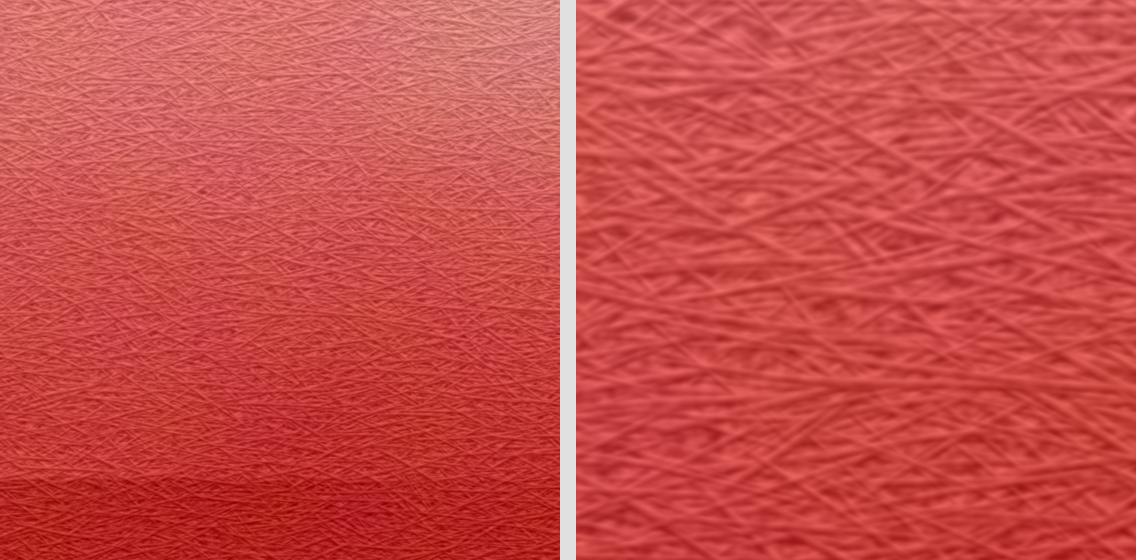
Left, the full canvas; right, a detail of the centre.
A WebGL 1 fragment shader for this texture:

```glsl
precision highp float;
// Red fibrous paper: thin curved strands, laid in layers at shallow crossing
// angles, are lit from above over a fine embossed grain. A vertical fade runs
// from deep red to dusty pink, with one soft horizontal crease near the foot.

uniform vec2 u_resolution;

#define LAYERS 14
#define STRAND_CELL vec2(0.22, 0.022)
#define STRAND_WIDTH 0.0029
#define STRAND_BEND 1.2
#define STRAND_OPACITY 0.85
#define RELIEF 0.125
#define GRAIN 0.75
#define CREASE_HEIGHT 0.145
#define DEEP_RED vec3(0.69, 0.125, 0.12)
#define WARM_RED vec3(0.775, 0.26, 0.25)
#define DUSTY_PINK vec3(0.835, 0.435, 0.425)

vec3 hash3(vec2 cell, float seed) {
  vec3 p = fract(vec3(cell, seed) * vec3(0.1031, 0.1030, 0.0973));
  p += dot(p, p.yxz + 33.33);
  return fract((p.xxy + p.yzz) * p.zyx);
}

vec2 gradient(vec2 cell) {
  float angle = 6.2832 * hash3(cell, 7.0).x;
  return vec2(cos(angle), sin(angle));
}

float gradientNoise(vec2 p) {
  vec2 i = floor(p), f = p - i;
  vec2 u = f * f * f * (f * (f * 6.0 - 15.0) + 10.0);
  vec2 e = vec2(1.0, 0.0);
  float low = mix(dot(gradient(i), f), dot(gradient(i + e), f - e), u.x);
  float high = mix(dot(gradient(i + e.yx), f - e.yx),
                   dot(gradient(i + 1.0), f - 1.0), u.x);
  return mix(low, high, u.y);
}

vec2 rotate(vec2 p, float angle) {
  float c = cos(angle), s = sin(angle);
  return vec2(c * p.x + s * p.y, c * p.y - s * p.x);
}

// Lays one layer of strands over the relief: bright upper flank, dark lower.
float layStrands(float relief, vec2 p, vec2 size, float seed) {
  vec2 home = floor(p / size);
  for (int row = -1; row <= 1; row++) {
    for (int col = -1; col <= 1; col++) {
      vec2 cell = home + vec2(float(col), float(row));
      vec3 place = hash3(cell, seed);
      vec3 form = hash3(cell + 51.0, seed + 23.0) - 0.5;
      vec2 d = p - (cell + place.xy) * size;
      float halfLength = size.x * mix(0.2, 0.5, place.z);
      float across = d.y - d.x * (0.24 * form.x + STRAND_BEND * form.y * d.x);
      float s = across / (STRAND_WIDTH * (1.0 + 0.5 * form.z));
      float ends = 1.0 - smoothstep(0.5, 1.0, abs(d.x) / halfLength);
      float cover = exp(-s * s) * ends * STRAND_OPACITY * (0.8 + 0.4 * form.z);
      relief = mix(relief, clamp(1.7 * s + 0.2, -1.2, 1.2), cover);
    }
  }
  return relief;
}

// Fine ground grain, stretched along two crossing directions.
float grain(vec2 p) {
  float rising = gradientNoise(rotate(p, 0.45) * vec2(55.0, 150.0));
  float falling = gradientNoise(rotate(p, -0.4) * vec2(60.0, 140.0) + 37.0);
  float specks = gradientNoise(p * vec2(150.0, 190.0) + 91.0);
  return rising + falling + 0.8 * specks;
}

float paperRelief(vec2 p) {
  float ground = grain(p);
  float relief = GRAIN * ground;
  vec2 warped = p + 0.008 * vec2(gradientNoise(p * 5.0),
                                 gradientNoise(p * 5.0 + 19.0));
  for (int i = 0; i < LAYERS; i++) {
    float layer = float(i);
    float spread = 2.0 * fract(layer * 0.618 + 0.3) - 1.0;
    float angle = 0.05 + spread * (0.4 + 0.4 * spread * spread);
    float scale = mix(0.65, 1.2, layer / float(LAYERS));
    vec2 q = rotate(warped, angle) + layer * vec2(3.17, 5.71);
    relief = layStrands(relief, q, STRAND_CELL * scale, layer + 1.0);
  }
  return relief + 0.3 * ground;
}

vec3 paperColour(vec2 p) {
  // Vertical fade, lighter toward the upper left and unevenly dyed.
  float cloud = gradientNoise(p * vec2(2.5, 3.5) + 4.0);
  float h = p.y + 0.1 * (0.5 - p.x) * (1.0 - p.y) + 0.08 * cloud;
  vec3 colour = mix(DEEP_RED, WARM_RED, smoothstep(0.0, 0.5, h));
  colour = mix(colour, DUSTY_PINK, smoothstep(0.38, 1.0, h));
  colour.gb += vec2(-0.02, 0.025) * gradientNoise(p * 6.0 + 12.0);

  // Pale, greyer sheen in the upper right corner.
  float sheen = 1.0 - smoothstep(0.0, 0.45, length(p - vec2(0.95, 1.0)));
  colour += sheen * vec3(-0.01, 0.07, 0.05);

  // Crease: faint lit lip above a darker fold, fading to the right.
  float edge = p.y - CREASE_HEIGHT - 0.006 * gradientNoise(p * 4.0);
  float fade = 1.0 - smoothstep(0.2, 1.0, p.x);
  float lip = smoothstep(-0.006, 0.006, edge) * exp(-max(edge, 0.0) * 22.0);
  float fold = (1.0 - smoothstep(-0.01, 0.006, edge)) * exp(min(edge, 0.0) * 12.0);
  return colour + (0.035 * lip - 0.045 * fold) * (0.25 + 0.75 * fade);
}

void main() {
  vec2 p = gl_FragCoord.xy / u_resolution.y;
  vec3 colour = paperColour(p) + RELIEF * paperRelief(p) * vec3(0.95, 0.9, 0.87);
  gl_FragColor = vec4(clamp(colour, 0.0, 1.0), 1.0);
}
```
